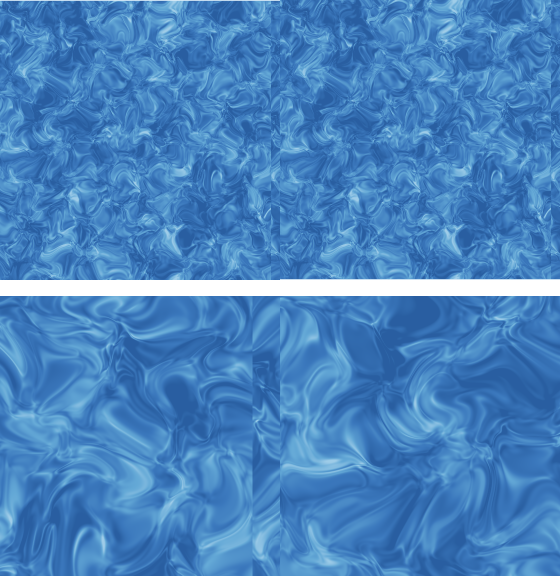
Top: the whole. Bottom: its middle third, enlarged.
A WebGL 2 fragment shader for this texture:

```glsl
#version 300 es
precision highp float;
// Rippling blue water with fine folded caustic light, in two square tiles side by side.
uniform vec2 u_resolution;
out vec4 fragColor;

vec2 gradient(vec2 cell, float seed) {
  float angle = 6.2832 * fract(sin(dot(cell, vec2(127.1, 311.7)) + seed * 17.3) * 43758.5);
  return vec2(cos(angle), sin(angle));
}

// Gradient noise over the unit tile, wrapping at a whole number of cells
float noise(vec2 tile, float cells, float seed) {
  vec2 p = tile * cells, i = floor(p), f = p - i;
  vec2 lo = mod(i, cells), hi = mod(i + 1.0, cells);
  vec2 s = f * f * f * (f * (f * 6.0 - 15.0) + 10.0);
  float a = dot(gradient(lo, seed), f);
  float b = dot(gradient(vec2(hi.x, lo.y), seed), f - vec2(1, 0));
  float c = dot(gradient(vec2(lo.x, hi.y), seed), f - vec2(0, 1));
  float d = dot(gradient(hi, seed), f - 1.0);
  return mix(mix(a, b, s.x), mix(c, d, s.x), s.y);
}

// Liquid distortion, each pass finer than the last
vec2 swirl(vec2 p) {
  float cells = 10.0;
  for (int i = 0; i < 3; i++) {
    float seed = float(i) * 2.0 + 1.0;
    p += 0.66 / cells * vec2(noise(p, cells, seed), noise(p, cells, seed + 1.0));
    cells *= 2.0;
  }
  return p;
}

// Brightness around zero, with a spread of about one
float waterLight(vec2 tile) {
  vec2 p = swirl(tile);
  float light = -0.12;

  // Soft clouds of depth
  float cells = 6.0, weight = 1.8;
  for (int i = 0; i < 5; i++) {
    light += weight * noise(p, cells, 20.0 + float(i));
    cells *= 2.0;
    weight *= i < 1 ? 1.25 : 0.85;
  }

  // Short folds, bright with dark flanks, or dark with bright flanks where patches invert
  float patchy = smoothstep(-0.2, 0.35, noise(tile, 9.0, 30.0));
  cells = 11.0;
  for (int i = 0; i < 3; i++) {
    float fold = noise(p, cells, 40.0 + float(i));
    float tone = smoothstep(-0.25, 0.15, noise(tile, 14.0, 50.0 + float(i))) * 1.6 - 0.6;
    light += (0.4 + 0.9 * patchy) * tone * cos(fold * 17.0) * exp(-abs(fold) * 5.0);
    cells = floor(cells * 1.8);
  }

  // One pale shoal and one deep hollow
  vec2 shoal = (p - vec2(0.70, 0.58)) / 0.06, hollow = (p - vec2(0.85, 0.28)) / 0.05;
  return light + 0.9 * exp(-dot(shoal, shoal)) - 0.8 * exp(-dot(hollow, hollow));
}

vec3 waterColor(float light) {
  vec3 color = mix(vec3(0.16, 0.37, 0.63), vec3(0.23, 0.47, 0.74), clamp((light + 1.8) / 1.5, 0.0, 1.0));
  color = mix(color, vec3(0.39, 0.66, 0.84), clamp((light + 0.3) / 1.8, 0.0, 1.0));
  return mix(color, vec3(0.62, 0.80, 0.91), clamp((light - 1.5) / 1.5, 0.0, 1.0));
}

vec3 surface(vec2 uv) {
  vec2 tile = fract(uv * vec2(2, 1));
  // Narrow mismatched strip along the right side of each tile
  float strip = step(0.967, tile.x);
  vec3 color = waterColor(waterLight(fract(tile + strip * vec2(0.11, 0.37))) - 0.15 * strip);
  // Pale hairline: top edge on the left tile, bottom edge on the right
  float edge = uv.x < 0.5 ? 1.0 - uv.y : uv.y;
  return mix(color, vec3(0.85, 0.92, 0.97), 1.0 - smoothstep(0.002, 0.004, edge));
}

void main() {
  // Four samples per pixel smooth the fine folds and seams
  vec3 sum = vec3(0);
  for (int i = 0; i < 4; i++) {
    vec2 offset = vec2(i % 2, i / 2) * 0.5 - 0.25;
    sum += surface((gl_FragCoord.xy + offset) / u_resolution);
  }
  fragColor = vec4(sum / 4.0, 1.0);
}
```
